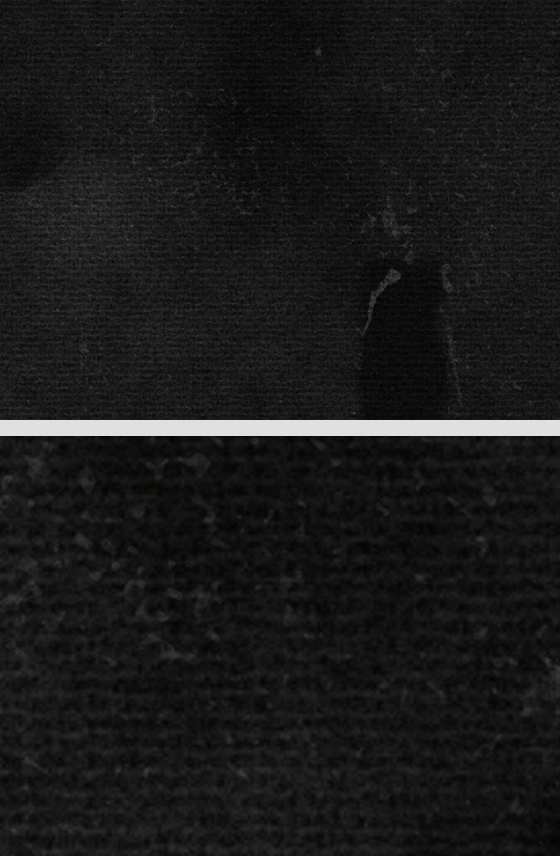
Top: the whole. Bottom: its middle third, enlarged.
This texture is drawn by a Shadertoy shader. Its source:

```glsl
// Worn black cloth: a dim, mottled stain map crossed by fine broken weave rows,
// with flaked paint, dusty specks and gritty grain on top.
// Tone is built in layers from warped noise, soft spots and distance shapes.

float hash(vec2 p) {
    vec3 q = fract(p.xyx * 0.1031);
    q += dot(q, q.yzx + 33.33);
    return fract((q.x + q.y) * q.z);
}

float noise(vec2 p) {
    vec2 i = floor(p), f = fract(p);
    f = f * f * (3.0 - 2.0 * f);
    return mix(mix(hash(i), hash(i + vec2(1, 0)), f.x),
               mix(hash(i + vec2(0, 1)), hash(i + vec2(1, 1)), f.x), f.y);
}

float fbm(vec2 p) {
    float sum = 0.0, amp = 0.5;
    for (int i = 0; i < 5; i++) {
        sum += amp * noise(p);
        p = mat2(1.6, 1.2, -1.2, 1.6) * p + 17.3;
        amp *= 0.5;
    }
    return sum / 0.97;
}

// Soft elliptical spot
float spot(vec2 p, vec2 center, vec2 radius) {
    vec2 d = (p - center) / radius;
    return exp(-dot(d, d));
}

float roundBox(vec2 p, vec2 halfSize, float radius) {
    vec2 d = abs(p) - halfSize + radius;
    return length(max(d, 0.0)) + min(max(d.x, d.y), 0.0) - radius;
}

// Scraped streak from a to b, tapering towards b
float sliver(vec2 p, vec2 a, vec2 b, float width) {
    vec2 ab = b - a;
    float t = clamp(dot(p - a, ab) / dot(ab, ab), 0.0, 1.0);
    float d = length(p - a - ab * t) - width * (1.0 - 0.75 * t);
    return 1.0 - smoothstep(-0.002, 0.003, d);
}

// Broken, slightly wavy horizontal threads, centred on zero
float weave(vec2 p) {
    float y = p.y * 65.0 + 0.4 * (noise(p * vec2(60.0, 65.0)) - 0.5);
    float thread = pow(0.5 + 0.5 * cos(6.2832 * y), 2.0) - 0.375;
    float dash = noise(vec2(p.x * 120.0, floor(y + 0.5) * 7.0));
    return thread * (0.3 + 1.4 * dash) + 0.1 * cos(6.2832 * p.x * 88.0);
}

void mainImage(out vec4 fragColor, in vec2 fragCoord) {
    vec2 p = fragCoord / iResolution.y;
    vec2 wobble = vec2(fbm(p * 9.0), fbm(p * 9.0 + 40.0)) - 0.5;
    vec2 w = p + 0.08 * wobble;
    vec2 ragged = p + 0.02 * (vec2(fbm(p * 38.0), fbm(p * 38.0 + 9.0)) - 0.5);

    // Broad stains, darker at the top and paler along the bottom
    float tone = 0.08 + 0.06 * (fbm(p * 3.2 + 4.0) - 0.5) + 0.035 * (fbm(p * 15.0) - 0.5);
    tone += 0.026 * spot(w, vec2(0.6, 0.16), vec2(0.32, 0.26));
    tone += 0.014 * spot(w, vec2(0.36, 0.72), vec2(0.16, 0.35));
    tone += 0.014 * spot(w, vec2(1.13, 0.68), vec2(0.24, 0.3));
    tone += 0.02 * spot(w, vec2(0.02, 0.06), vec2(0.1, 0.13));
    tone -= 0.02 * spot(w, vec2(0.64, 0.88), vec2(0.2, 0.28));
    tone -= 0.022 * spot(w, vec2(0.3, 0.3), vec2(0.06, 0.12));

    // Pale patch at the left, cut by a scalloped dark stain
    vec2 s = p + 0.04 * wobble;
    float scallop = min(length(s - vec2(0.06, 0.69)) - 0.115,
                        length(s - vec2(0.04, 0.6)) - 0.055);
    float pale = spot(w, vec2(0.13, 0.43), vec2(0.2, 0.27)) * (1.0 - smoothstep(0.57, 0.7, w.y));
    tone += 0.055 * pale * smoothstep(-0.003, 0.008, scallop);
    tone -= 0.02 * (1.0 - smoothstep(-0.03, 0.008, scallop)) * (1.0 - smoothstep(0.6, 0.82, w.y));

    // Black column at the lower right
    float column = roundBox(w - vec2(0.965, 0.08), vec2(0.1, 0.31), 0.08);
    float inside = 1.0 - smoothstep(-0.025, 0.025, column);
    tone = mix(tone, 0.046, 0.9 * inside);
    tone -= 0.018 * spot(w, vec2(0.85, 0.37), vec2(0.06, 0.08));
    tone = max(tone, 0.044);

    // Where paint has flaked and dust has settled
    float rim = exp(-pow((column - 0.012) / 0.022, 2.0)) * smoothstep(0.4, 0.58, fbm(p * 11.0));
    float chips = spot(w, vec2(0.95, 0.47), vec2(0.11, 0.085)) + 0.75 * rim;
    chips += 0.85 * spot(w, vec2(0.22, 0.13), vec2(0.045, 0.09));
    chips += 0.55 * spot(w, vec2(0.22, 0.85), vec2(0.07, 0.1));
    chips += 0.4 * spot(w, vec2(1.13, 0.2), vec2(0.06, 0.2));
    float dust = 0.3 + 0.5 * chips;
    dust += 0.6 * spot(w, vec2(0.4, 0.66), vec2(0.2, 0.2));
    dust += 0.6 * spot(w, vec2(1.14, 0.75), vec2(0.22, 0.25));
    dust += 0.4 * spot(w, vec2(1.16, 0.25), vec2(0.1, 0.3));
    dust += 0.45 * spot(w, vec2(0.6, 0.57), vec2(0.15, 0.14));
    dust *= 1.0 - 0.85 * inside;

    float flakeEdge = 0.8 - 0.25 * min(chips, 1.0);
    float flake = smoothstep(flakeEdge, flakeEdge + 0.1, fbm(p * 42.0 + 8.0));
    float speckEdge = 0.93 - 0.22 * min(dust, 1.0);
    vec2 crumb = mat2(0.8, 0.6, -0.6, 0.8) * mix(p, ragged, 0.4);
    float speck = smoothstep(speckEdge, speckEdge + 0.14, noise(crumb * 110.0));

    // Larger scrapes around the column
    float scrape = sliver(ragged, vec2(0.937, 0.345), vec2(0.89, 0.295), 0.015);
    scrape = max(scrape, sliver(ragged, vec2(0.89, 0.3), vec2(0.868, 0.2), 0.008));
    scrape = max(scrape, sliver(ragged, vec2(1.069, 0.31), vec2(1.06, 0.35), 0.007));
    scrape = max(scrape, 0.6 * sliver(ragged, vec2(1.07, 0.22), vec2(1.095, 0.03), 0.006));
    scrape = max(scrape, 0.8 * sliver(ragged, vec2(0.76, 0.875), vec2(0.762, 0.888), 0.008));

    tone += 0.09 * flake * (0.4 + 0.6 * noise(p * 70.0)) + 0.06 * speck;
    tone = mix(tone, 0.22, 0.75 * scrape);

    // Thread relief, gritty grain and a faint colour drift
    float grain = noise(p * 205.0) + 0.9 * noise(p * 380.0 + 31.0) - 0.95;
    tone += weave(p) * (0.009 + 0.28 * tone) + grain * (0.018 + 0.46 * tone);
    float drift = noise(p * 150.0 + 77.0) - 0.5;
    vec3 color = vec3(max(tone, 0.02)) + drift * vec3(0.003, -0.014, 0.012);
    fragColor = vec4(color, 1.0);
}
```
